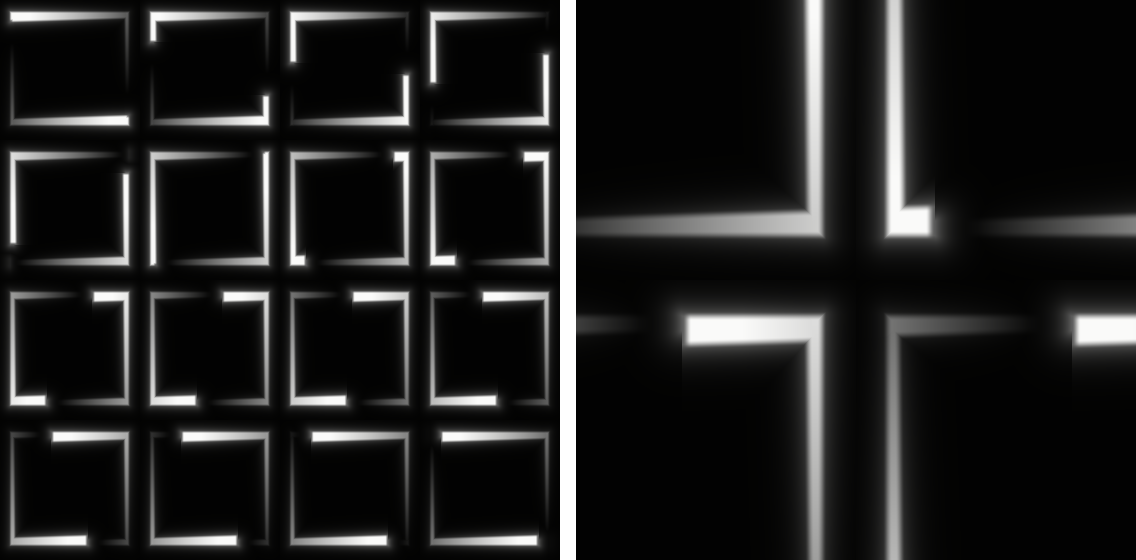
Left: the whole. Right: its middle third, enlarged.
Write a three.js fragment shader that draws this pattern.

```glsl
// A 4 by 4 sheet of animation frames: two glowing heads chase each other around
// a box, each leaving a tapering trail. Every edge point knows when a head passes
// it, so the age of the light there gives its brightness and thickness.

varying vec2 vUv;

const float GRID = 4.0;                         // frames across and down
const float LAP = 16.0;                         // frames between the two heads
const float SIDE_TIME = 5.0;                    // frames spent on an upright edge
const float FADE_TIME = 15.0;                   // age at which a trail goes dark
const float HEAD_GAIN = 1.15;                   // keeps the young trail saturated
const float TAIL_WIDTH = 0.5;                   // oldest thickness against newest

// Lengths are in cells.
const vec2 BOX_CENTER = vec2(0.497, 0.510);
const vec2 BOX_HALF = vec2(0.422, 0.404);
const float UPRIGHT_WIDTH = 0.039;
const float LEVEL_WIDTH = 0.068;
const float SOFTNESS = 0.011;
const float GLOW_RADIUS = 0.030;
const float GLOW_STRENGTH = 0.36;

const vec3 BACKGROUND = vec3(0.008, 0.008, 0.006);
const vec3 LIGHT = vec3(0.98, 0.98, 0.975);

float screen(float a, float b) {
  return 1.0 - (1.0 - a) * (1.0 - b);
}

// Light from one edge: pos.x runs along it, pos.y is the depth inside the box.
// A head enters the edge at startTime, already "cap" beyond the corner.
float edgeTrail(vec2 pos, float len, float width, float cap,
                float startTime, float duration, float frame) {
  float along = clamp(pos.x, 0.0, len);
  float speed = (len - cap) / duration;
  float age = mod(frame - startTime - (along - cap) / speed, LAP);
  float power = clamp(HEAD_GAIN * (1.0 - age / FADE_TIME), 0.0, 1.0);

  // The outer border stays put while the inner one tapers with age.
  float halfWidth = 0.5 * width * mix(1.0, TAIL_WIDTH, age / LAP);
  float across = abs(pos.y - halfWidth) - halfWidth;
  float beyond = max(-pos.x, pos.x - len);

  float core = 1.0 - smoothstep(-SOFTNESS, SOFTNESS, max(across, beyond));
  core *= power * smoothstep(0.0, 2.0 * SOFTNESS, age * speed);

  // Halo around the trail, and a round one in front of the head.
  vec2 outside = max(vec2(across, beyond), 0.0);
  float halo = power * exp(-length(outside) / GLOW_RADIUS);
  vec2 toHead = vec2(length(outside), (LAP - age) * speed);
  halo = max(halo, exp(-length(toHead) / GLOW_RADIUS));

  return screen(core, GLOW_STRENGTH * halo);
}

void main() {
  vec2 grid = vUv * GRID;
  vec2 cell = min(floor(grid), GRID - 1.0);
  vec2 p = grid - cell - BOX_CENTER;

  // Frames read left to right, top to bottom; the nudge avoids ties at corners.
  float frame = (GRID - 1.0 - cell.y) * GRID + cell.x + 0.01;

  // Half a turn maps one head onto the other: left and bottom, then right and top.
  float light = 0.0;
  for (int i = 0; i < 2; i++) {
    vec2 q = i == 0 ? p : -p;
    float upright = edgeTrail(vec2(BOX_HALF.y - q.y, q.x + BOX_HALF.x),
                              2.0 * BOX_HALF.y, UPRIGHT_WIDTH, LEVEL_WIDTH,
                              0.0, SIDE_TIME, frame);
    float level = edgeTrail(q + BOX_HALF,
                            2.0 * BOX_HALF.x, LEVEL_WIDTH, UPRIGHT_WIDTH,
                            SIDE_TIME, LAP - SIDE_TIME, frame);
    light = max(light, max(upright, level));
  }

  gl_FragColor = vec4(mix(BACKGROUND, LIGHT, light), 1.0);
}
```
